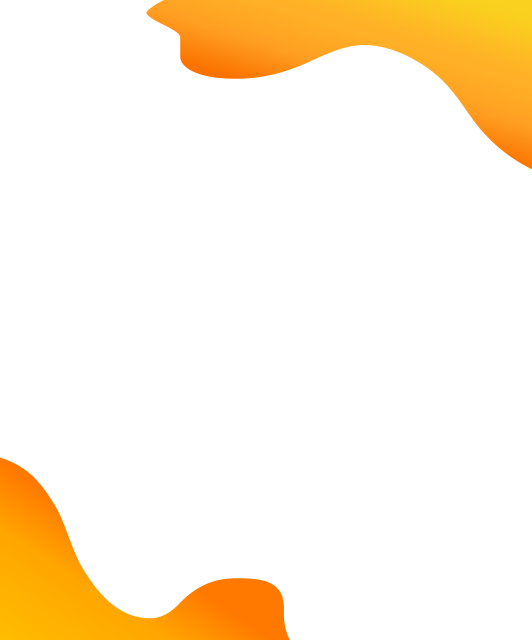
A Shadertoy shader for this background:

```glsl
// Two glossy orange waves on white: one hangs from the top right, one rises
// from the bottom left. Each outline is a smooth cubic curve with a rounded
// shoulder and a free side; slanted colour ramps fill them.

// Smooth curve through knots (position, value, slope), flat beyond its ends.
float curve(vec3 knots[7], float x) {
    float value = knots[0].y;
    for (int i = 0; i < 6; i++) {
        vec3 a = knots[i], b = knots[i + 1];
        if (x < a.x) break;
        float span = b.x - a.x;
        float t = clamp((x - a.x) / span, 0.0, 1.0), s = 1.0 - t;
        value = mix(a.y, b.y, t * t * (3.0 - 2.0 * t))
              + span * t * s * (a.z * s - b.z * t);
    }
    return value;
}

// Drop of a superellipse shoulder: 0 at its crown, 1 at its side.
float shoulder(float t, float power) {
    float rest = 1.0 - pow(clamp(t, 0.0001, 1.0), power);
    return 1.0 - pow(max(rest, 0.00001), 1.0 / power);
}

// Antialiased inside test for a field that is positive inside.
float coverage(float field) {
    float slope = length(vec2(dFdx(field), dFdy(field)));
    return clamp(0.5 + field / max(slope, 0.00001), 0.0, 1.0);
}

// Hanging wave; depth is measured down from the top.
float topWave(float x, float depth) {
    float lower = curve(vec3[7](
        vec3(0.371, 0.123, 0.0), vec3(0.484, 0.0964, -0.46),
        vec3(0.569, 0.0703, 0.0), vec3(0.651, 0.095, 0.57),
        vec3(0.710, 0.146, 1.25), vec3(0.749, 0.199, 1.2),
        vec3(0.831, 0.264, 0.5)), x);
    lower -= 0.0384 * shoulder((0.371 - x) / 0.0898, 2.3);
    float left = 0.2285 + 0.028 * pow(max(1.0 - depth / 0.0208, 0.00001), 1.5)
               + 0.0534 * smoothstep(0.0182, 0.0586, depth);
    return coverage(lower - depth) * coverage(x - left);
}

// Rising wave; height is measured up from the bottom.
float bottomWave(float x, float height) {
    float upper = curve(vec3[7](
        vec3(0.0, 0.285, -0.3), vec3(0.0443, 0.262, -0.8),
        vec3(0.0885, 0.2057, -1.75), vec3(0.1263, 0.1172, -1.75),
        vec3(0.2357, 0.0339, 0.0), vec3(0.280, 0.0566, 1.05),
        vec3(0.3685, 0.0964, 0.0)), x);
    upper -= 0.0534 * shoulder((x - 0.3685) / 0.0755, 3.0);
    float flare = clamp(1.0 - height / 0.039, 0.0, 1.0);
    float right = 0.444 + 0.0091 * flare * flare;
    return coverage(upper - height) * coverage(right - x);
}

void mainImage(out vec4 fragColor, in vec2 fragCoord) {
    // Canvas height is one unit; width is fitted to the same layout.
    vec2 p = fragCoord / iResolution.xy * vec2(0.832, 1.0);
    float depth = 1.0 - p.y;

    // Top ramp: deep orange rim, amber body, yellow far corner.
    float rise = 0.123 + 0.31 * (p.x - 0.371) - depth;
    vec3 topColor = mix(vec3(0.98, 0.45, 0.0), vec3(1.0, 0.62, 0.13),
                        clamp(rise / 0.065, 0.0, 1.0));
    topColor = mix(topColor, vec3(1.0, 0.69, 0.15),
                   clamp((rise - 0.065) / 0.065, 0.0, 1.0));
    topColor = mix(topColor, vec3(0.98, 0.82, 0.12),
                   smoothstep(0.13, 0.25, rise));

    // Bottom ramp: orange rim to golden corner.
    float sink = 0.282 - 0.65 * p.x - p.y;
    vec3 bottomColor = mix(vec3(1.0, 0.47, 0.0), vec3(1.0, 0.65, 0.0),
                           clamp(sink / 0.11, 0.0, 1.0));
    bottomColor = mix(bottomColor, vec3(1.0, 0.74, 0.0),
                      clamp((sink - 0.11) / 0.17, 0.0, 1.0));

    vec3 color = mix(vec3(1.0), topColor, topWave(p.x, depth));
    color = mix(color, bottomColor, bottomWave(p.x, p.y));
    fragColor = vec4(color, 1.0);
}
```
